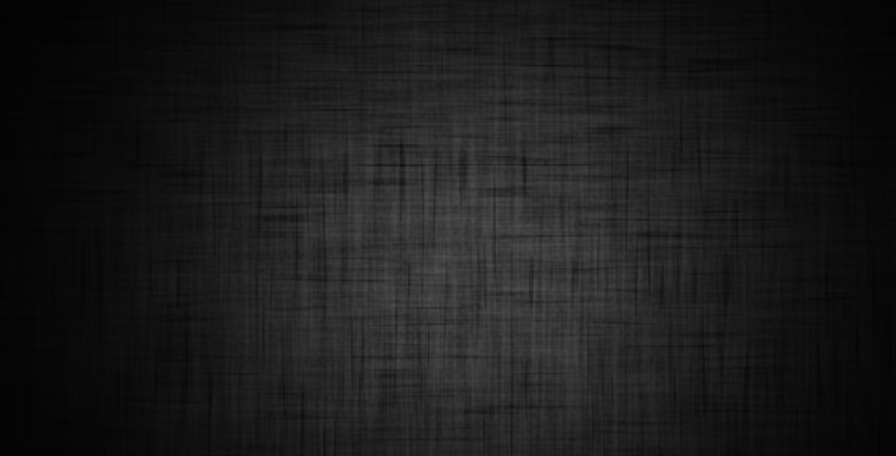
This background is drawn by a WebGL 2 fragment shader. Its source:

```glsl
#version 300 es
precision highp float;

uniform vec2 u_resolution;
out vec4 fragColor;

const vec3 GLOW_GRAY = vec3(0.235);
const vec3 BASE_GRAY = vec3(0.007);

// Random gradient direction for a lattice cell
vec2 cellGradient(vec2 cell) {
    vec3 h = fract(cell.xyx * vec3(0.1031, 0.1030, 0.0973));
    h += dot(h, h.yzx + 33.33);
    float angle = 6.2832 * fract((h.x + h.y) * h.z);
    return vec2(cos(angle), sin(angle));
}

float gradientNoise(vec2 p) {
    vec2 i = floor(p);
    vec2 f = p - i;
    vec2 w = f * f * f * (f * (f * 6.0 - 15.0) + 10.0);
    vec2 e = vec2(1.0, 0.0);
    float a = dot(cellGradient(i), f);
    float b = dot(cellGradient(i + e.xy), f - e.xy);
    float c = dot(cellGradient(i + e.yx), f - e.yx);
    float d = dot(cellGradient(i + e.xx), f - e.xx);
    return mix(mix(a, b, w.x), mix(c, d, w.x), w.y);
}

// Threads running along y: three widths, each stretched along its length
float threads(vec2 p, float seed) {
    float sum = 0.0;
    vec2 frequency = vec2(37.0, 2.3);
    float weight = 0.4;
    for (int i = 0; i < 3; i++) {
        sum += weight * gradientNoise(p * frequency + seed);
        frequency *= vec2(1.9, 1.75);
        weight *= 1.25;
        seed += 41.7;
    }
    return sum;
}

// Sparse dark scratches running along y
float scratches(vec2 p, float seed) {
    float n = gradientNoise(p * vec2(83.0, 4.2) + seed);
    return smoothstep(0.2, 0.5, n);
}

// Elliptical falloff from a bright centre
float glow(vec2 p, vec2 center, vec2 radius) {
    vec2 d = (p - center) / radius;
    return exp(-dot(d, d));
}

void main() {
    vec2 p = (gl_FragCoord.xy - 0.5 * u_resolution) / u_resolution.y;

    // Weave: crosswise threads prevail above, upright ones below
    float upper = smoothstep(-0.4, 0.45, p.y);
    float uprightWeight = mix(1.0, 0.6, upper);
    float crossWeight = mix(0.6, 1.0, upper);
    float weave = uprightWeight * threads(p, 113.0)
                + crossWeight * threads(p.yx, 271.0);
    float wear = uprightWeight * scratches(p, 419.0)
               + crossWeight * scratches(p.yx, 587.0);

    // Soft blotches and fine grain
    float blotches = gradientNoise(p * 9.0 + 61.0);
    float grain = gradientNoise(p * 91.0 + 307.0);
    float cloth = 1.02 + 0.42 * weave - 0.32 * wear
                + 0.12 * blotches + 0.16 * grain;

    // Light pooled near the centre, fading to black at the sides
    float light = glow(p, vec2(0.06, -0.07), vec2(0.62, 0.56));
    vec3 color = (BASE_GRAY + GLOW_GRAY * light) * max(cloth, 0.15);
    fragColor = vec4(color, 1.0);
}
```
